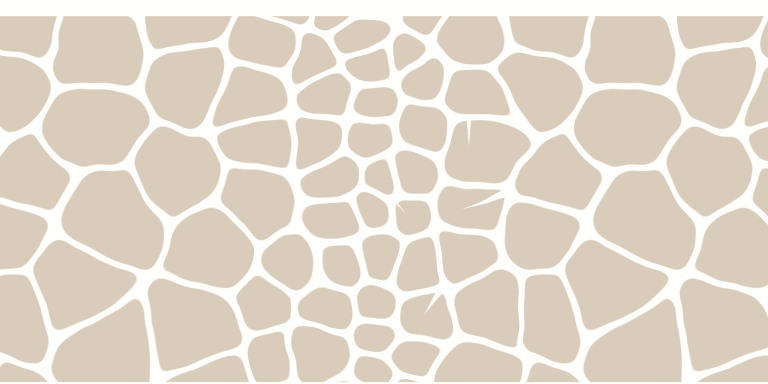
A Shadertoy shader for this pattern:

```glsl
// Giraffe hide: rounded beige patches on white, large at the sides and small in the middle.

const float PERIOD = 1.385;   // horizontal repeat, in canvas heights
const float COLUMNS = 8.0;

vec3 hash3(vec2 p) {
    vec3 h = fract(p.xyx * vec3(0.1031, 0.1030, 0.0973));
    h += dot(h, h.yxz + 33.33);
    return fract((h.xxy + h.yzz) * h.zyx);
}

// Horizontally periodic value noise, centred on zero
vec2 wobble(vec2 p, float cells) {
    p *= cells / PERIOD;
    vec2 i = floor(p), f = smoothstep(0.0, 1.0, p - i);
    float x0 = mod(i.x, cells), x1 = mod(i.x + 1.0, cells);
    vec2 low = mix(hash3(vec2(x0, i.y)).xy, hash3(vec2(x1, i.y)).xy, f.x);
    vec2 high = mix(hash3(vec2(x0, i.y + 1.0)).xy, hash3(vec2(x1, i.y + 1.0)).xy, f.x);
    return mix(low, high, f.y) - 0.5;
}

// Columns narrow towards the middle of the canvas
float columnWidth(float column) {
    return PERIOD / COLUMNS * (1.0 + 0.42 * cos(6.2832 * column / COLUMNS));
}

float rowCount(float width) {
    return floor(1.0 / (0.7 * width + 0.03) + 0.5);
}

// Patch centre relative to p (xy) and its size bias (z)
vec3 patchSite(vec2 p, float column, float row, float width, float rows) {
    vec3 h = hash3(vec2(column, row) + 17.0);
    float u = column / COLUMNS;
    float x = PERIOD * (u + 0.2 + 0.067 * sin(6.2832 * u)) + (h.x - 0.5) * 0.6 * width;
    float y = (row + 0.25 + 0.5 * mod(column, 2.0) + (h.y - 0.5) * 0.6) / rows;
    vec2 offset = vec2(x, y) - p;
    offset.x -= PERIOD * floor(offset.x / PERIOD + 0.5);
    return vec3(offset, (h.z - 0.5) * 0.2 * width * width);
}

// Signed depth inside the nearest patch, positive on the beige
float patchDepth(vec2 p) {
    // Find the patch that owns this point
    vec3 owner = vec3(0.0);
    vec2 ownerId = vec2(0.0);
    float ownerWidth = 0.1, nearest = 1e3;
    for (float c = 0.0; c < COLUMNS; c++) {
        float width = columnWidth(c), rows = rowCount(width);
        for (float r = -1.0; r <= rows; r++) {
            vec3 site = patchSite(p, c, r, width, rows);
            float power = dot(site.xy, site.xy) - site.z;
            if (power < nearest) {
                nearest = power;
                owner = site;
                ownerId = vec2(c, r);
                ownerWidth = width;
            }
        }
    }

    // Smooth minimum over all borders rounds the corners
    float rounding = 0.006 + 0.02 * ownerWidth, sum = 0.0;
    for (float c = 0.0; c < COLUMNS; c++) {
        float width = columnWidth(c), rows = rowCount(width);
        for (float r = -1.0; r <= rows; r++) {
            vec3 site = patchSite(p, c, r, width, rows);
            float gap = length(site.xy - owner.xy);
            if (gap > 1e-4) {
                float border = (dot(site.xy, site.xy) - site.z - nearest) / (2.0 * gap);
                sum += exp(-border / rounding);
            }
        }
    }
    float depth = -rounding * log(sum) - 0.0082;

    // Some larger patches are split by a tapered notch
    vec3 h = hash3(ownerId + 71.0);
    if (h.x > 0.82 && ownerWidth > 0.12) {
        float angle = 6.2832 * h.y;
        vec2 dir = vec2(cos(angle), sin(angle));
        float along = -dot(owner.xy, dir);
        float across = abs(owner.x * dir.y - owner.y * dir.x);
        float notch = along > 0.0 ? across - 0.1 * along : length(owner.xy);
        depth = min(depth, notch);
    }
    return depth;
}

void mainImage(out vec4 fragColor, in vec2 fragCoord) {
    vec2 p = fragCoord / iResolution.y;
    float blur = 0.8 / iResolution.y;

    // Bend the borders gently
    vec2 bent = p + 0.034 * wobble(p, 11.0) + 0.01 * wobble(p + 3.0, 29.0);
    float depth = patchDepth(bent);

    // Plain margins at the top and bottom
    depth = min(depth, min(p.y - 0.005, 0.958 - p.y));

    vec3 white = vec3(1.0, 1.0, 0.995);
    vec3 beige = vec3(0.85, 0.80, 0.73);
    fragColor = vec4(mix(white, beige, smoothstep(-blur, blur, depth)), 1.0);
}
```
